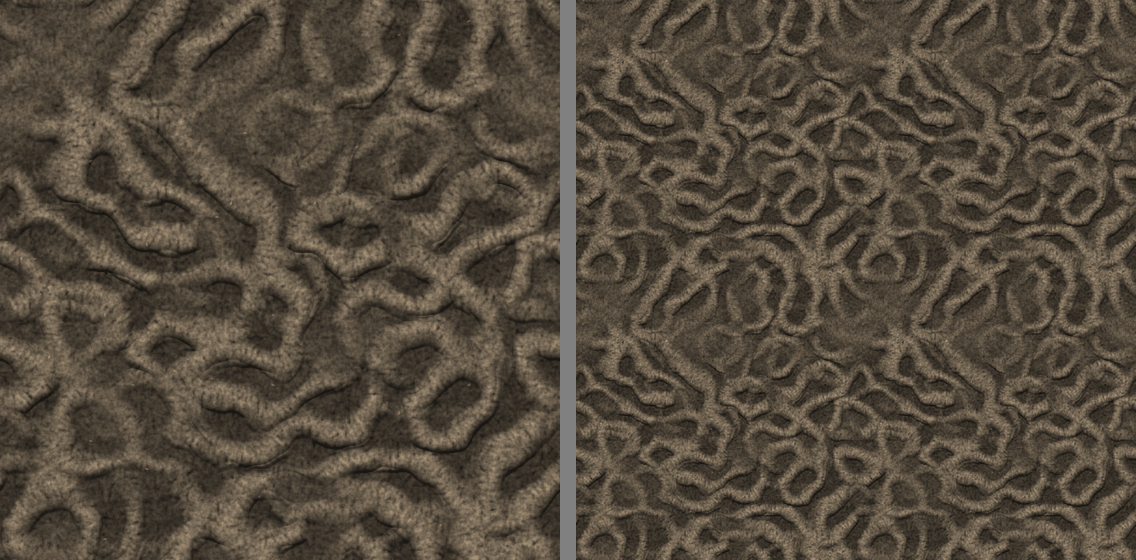
Left, the tile; right, the same tile 2 across and 2 down.
Give the GLSL for this texture, as a Shadertoy shader.

```glsl
// Weathered brown folds winding over each other like brain coral, half sunk in silt.
// Tubes follow the zero lines of a periodic sum of waves; slope light, gradient
// noise and streaks drawn across the tubes give the worn, wrinkled skin.

float hash(vec2 p) {
    vec3 q = fract(p.xyx * vec3(0.1031, 0.1030, 0.0973));
    q += dot(q, q.yzx + 33.33);
    return fract((q.x + q.y) * q.z);
}

float cornerSlope(vec2 cell, vec2 offset, float period) {
    float a = 6.2832 * hash(mod(cell, period) + period * 1.7);
    return dot(vec2(cos(a), sin(a)), offset);
}

// Gradient noise that wraps after one canvas, about -0.7 to 0.7
float noise(vec2 uv, float period) {
    vec2 p = uv * period, i = floor(p), f = p - i;
    vec2 u = f * f * f * (f * (f * 6.0 - 15.0) + 10.0);
    vec2 x = vec2(1, 0), y = vec2(0, 1);
    return mix(mix(cornerSlope(i, f, period), cornerSlope(i + x, f - x, period), u.x),
               mix(cornerSlope(i + y, f - y, period), cornerSlope(i + 1.0, f - 1.0, period), u.x), u.y);
}

// x: distance to the nearest winding line, yz: direction across it
vec3 windingLine(vec2 p, float seed) {
    const float WAVES = 16.0;
    float field = 0.0;
    vec2 slope = vec2(0);
    for (float i = 0.0; i < WAVES; i++) {
        float angle = 3.1416 * (i + hash(vec2(i, seed))) / WAVES;
        float rate = 5.2 + 1.8 * hash(vec2(i + 40.0, seed));
        vec2 k = 6.2832 * round(rate * vec2(cos(angle), sin(angle)));
        float phase = dot(k, p) + 6.2832 * hash(vec2(i + 80.0, seed));
        field += cos(phase);
        slope -= k * sin(phase);
    }
    float scale = sqrt(2.0 / WAVES);
    field *= scale;
    slope *= scale;
    return vec3(abs(field) * inversesqrt(dot(slope, slope) + 150.0),
                slope / (length(slope) + 0.5));
}

vec2 warp(vec2 uv) {
    return uv + 0.032 * vec2(noise(uv, 10.0), noise(uv + 0.37, 11.0))
              + 0.008 * vec2(noise(uv, 25.0), noise(uv + 0.61, 27.0));
}

float roundTube(float dist, float radius) {
    return sqrt(1.0 - smoothstep(0.0, 1.2, dist / radius));
}

float softMax(float a, float b, float k) {
    float h = max(k - abs(a - b), 0.0) / k;
    return max(a, b) + h * h * k * 0.25;
}

float siltCover(vec2 uv) {
    return smoothstep(-0.05, 0.45, noise(uv, 3.0) + 0.5 * noise(uv, 7.0));
}

float foldHeight(vec2 uv) {
    vec2 p = warp(uv);
    float silt = siltCover(uv);
    float upper = windingLine(p, 3.0).x;
    float lower = windingLine(p + 0.21, 17.0).x;
    float ends = smoothstep(-0.38, -0.12, noise(uv + 0.15, 9.0));
    float groove = -0.4 * ends * smoothstep(0.022, 0.045, upper);
    float top = roundTube(upper, 0.025) * (1.0 - 0.5 * silt) * mix(0.25, 1.0, ends);
    float buried = roundTube(lower, 0.023) * (0.58 + 0.6 * noise(uv + 0.5, 6.0));
    float h = softMax(top + groove, buried + groove, 0.1);
    float bed = silt * (0.36 + 0.3 * noise(uv, 12.0));
    return softMax(h, bed, 0.25) + 0.09 * noise(uv, 38.0) + 0.04 * noise(uv, 83.0);
}

void mainImage(out vec4 fragColor, in vec2 fragCoord) {
    vec2 uv = fragCoord / iResolution.xy;
    float silt = siltCover(uv);

    // Slope lighting from above
    const float STEP = 0.002;
    float h = foldHeight(uv);
    vec2 slope = vec2(foldHeight(uv + vec2(STEP, 0)), foldHeight(uv + vec2(0, STEP))) - h;
    vec3 normal = normalize(vec3(-slope / STEP * 0.021, 1.0));
    float light = dot(normal, normalize(vec3(-0.2, 0.75, 0.65)));
    float tone = 0.096 + 0.225 * h + 0.15 * light;

    // Wrinkles: noise averaged along the direction across each tube
    vec2 across = windingLine(warp(uv), 3.0).yz;
    float wrinkle = 0.0;
    for (float i = -2.0; i <= 2.0; i++)
        wrinkle += noise(uv + across * i * 0.0026, 140.0) / 5.0;
    float crack = smoothstep(0.15, 0.35, -wrinkle);

    // Mottling, grain and dark pits
    float mottle = noise(uv, 23.0) + 0.8 * noise(uv, 51.0);
    float grain = noise(uv, 88.0) + noise(uv, 150.0) + 0.8 * noise(uv, 240.0);
    float pit = smoothstep(0.2, 0.45, noise(uv + 0.3, 97.0));
    float skin = 1.02 + 0.13 * mottle + 0.25 * grain;
    skin += (1.0 - 0.5 * silt) * (0.5 * wrinkle - 0.13 * crack - 0.17 * pit);
    tone *= skin;

    // Sparse pale flecks
    vec2 cell = floor(uv * 40.0), local = fract(uv * 40.0) - 0.5;
    float a = 6.2832 * hash(cell + 9.0);
    local = mat2(cos(a), -sin(a), sin(a), cos(a)) * local;
    float fleck = 1.0 - smoothstep(0.03, 0.1, length(local * vec2(1.0, 0.5)));
    tone += 0.15 * fleck * step(0.985, hash(cell + 51.0));

    tone = clamp(tone, 0.09, 0.56);
    fragColor = vec4(tone * vec3(1.135, 1.0, 0.82), 1.0);
}
```
